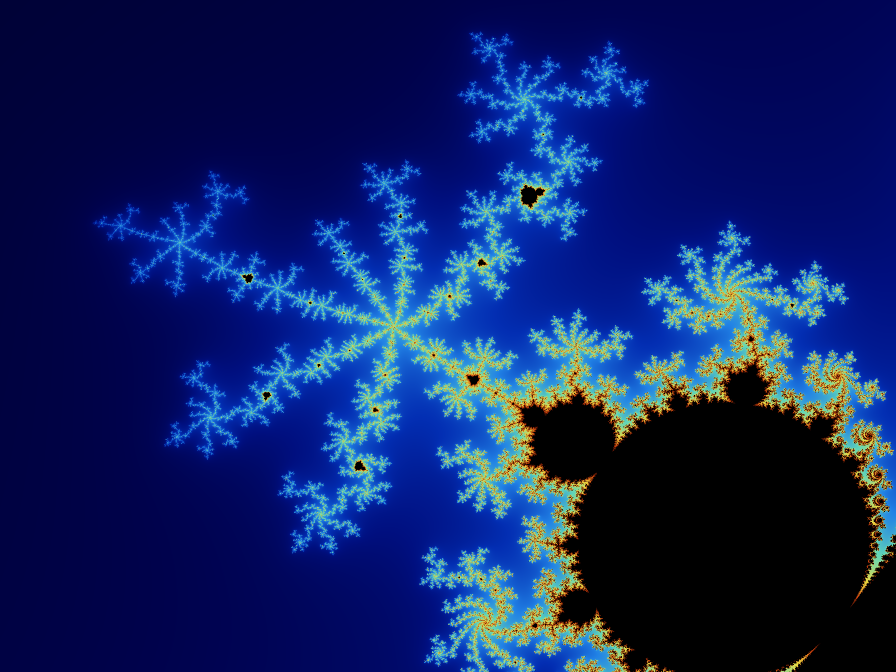
This background is drawn by a WebGL 1 fragment shader. Its source:

```glsl
precision highp float;
// Mandelbrot set detail: a seven-armed blue filament star beside a black bulb.

uniform vec2 u_resolution;

// Smooth escape count of z -> z*z + c, or -1.0 for points that stay bounded.
float escapeCount(vec2 c) {
  vec2 z = vec2(0.0);
  for (int i = 0; i < 256; i++) {
    z = vec2(z.x * z.x - z.y * z.y, 2.0 * z.x * z.y) + c;
    float r2 = dot(z, z);
    if (r2 > 256.0) {
      // Normalised so that the count refers to an escape radius of 2.
      return float(i) + 2.0 - log2(0.5 * log2(r2));
    }
  }
  return -1.0;
}

// Linear blend position of n between two counts.
float ramp(float low, float high, float n) {
  return clamp((n - low) / (high - low), 0.0, 1.0);
}

// Night blue through azure, aqua, yellow and red to black.
vec3 escapeColor(float n) {
  if (n < 0.0) return vec3(0.0);
  vec3 color = mix(vec3(0.0, 0.0, 0.02), vec3(0.0, 0.01, 0.31), ramp(0.0, 11.0, n));
  color = mix(color, vec3(0.0, 0.06, 0.50), ramp(11.0, 18.0, n));
  color = mix(color, vec3(0.01, 0.18, 0.70), ramp(18.0, 28.0, n));
  color = mix(color, vec3(0.13, 0.51, 0.90), ramp(28.0, 46.0, n));
  color = mix(color, vec3(0.38, 0.84, 0.72), ramp(46.0, 70.0, n));
  color = mix(color, vec3(0.92, 0.85, 0.25), ramp(70.0, 108.0, n));
  color = mix(color, vec3(0.80, 0.24, 0.04), ramp(108.0, 165.0, n));
  return mix(color, vec3(0.1, 0.0, 0.0), ramp(165.0, 256.0, n));
}

void main() {
  // Average a 2 by 2 grid of samples to smooth the edges.
  vec3 color = vec3(0.0);
  for (int sy = 0; sy < 2; sy++) {
    for (int sx = 0; sx < 2; sx++) {
      vec2 offset = vec2(float(sx), float(sy)) * 0.5 - 0.25;
      vec2 uv = (gl_FragCoord.xy + offset) / u_resolution;
      // Window of the complex plane covered by the canvas.
      vec2 c = vec2(-0.66235, 0.45662) + (uv - 0.5) * vec2(0.1293, 0.1025);
      color += escapeColor(escapeCount(c));
    }
  }
  gl_FragColor = vec4(color * 0.25, 1.0);
}
```
